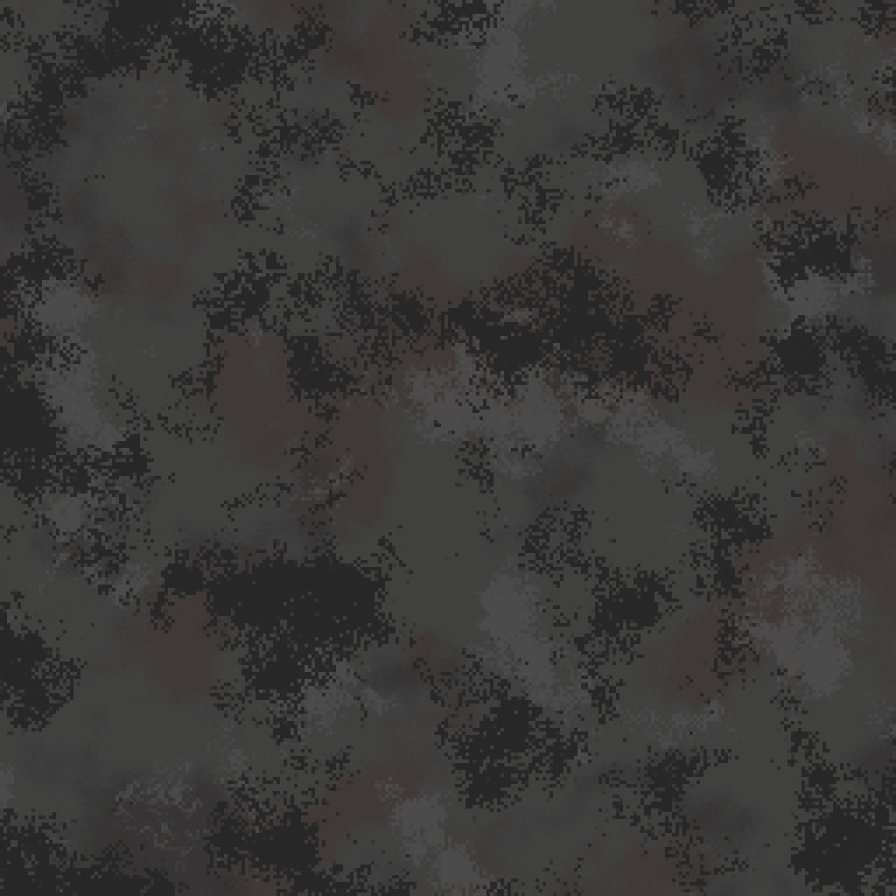
Reproduce this texture procedurally as a Shadertoy shader.

```glsl
// Draws charcoal stone with grainy soot blotches, faint rust stains and pale dusty specks.

const float CELLS = 256.0;          // square grains across the canvas
const float BLOTCH_SCALE = 6.5;     // soot blotches across the canvas
const float DUST_SCALE = 6.0;
const float STAIN_SCALE = 4.0;
const float SOOT_LEVEL = 0.225;     // higher gives less soot
const float DUST_LEVEL = 0.30;      // higher gives less dust
const float SOOT_GRAIN = 0.50;      // random scatter at blotch borders
const float DUST_GRAIN = 0.36;

const vec3 STONE = vec3(0.252, 0.250, 0.249);
const vec3 RUST  = vec3(0.246, 0.222, 0.215);
const vec3 SHADE = vec3(0.200, 0.194, 0.192);
const vec3 SOOT  = vec3(0.150, 0.149, 0.149);
const vec3 DUST  = vec3(0.305, 0.303, 0.302);

// Integer hash of a lattice point, from 0 to 1
float hash(vec2 p, float seed) {
    uvec3 q = uvec3(ivec3(vec3(p, seed)) + 4096);
    uint h = q.x * 1597334673U ^ q.y * 3812015801U ^ q.z * 2798796415U;
    h = (h ^ (h >> 16)) * 2246822519U;
    h = (h ^ (h >> 13)) * 3266489917U;
    return float((h ^ (h >> 16)) >> 8) / 16777216.0;
}

float cornerSlope(vec2 corner, vec2 offset, float seed) {
    float angle = 6.28318 * hash(corner, seed);
    return dot(vec2(cos(angle), sin(angle)), offset);
}

float gradientNoise(vec2 p, float seed) {
    vec2 i = floor(p), f = p - i;
    vec2 u = f * f * f * (f * (f * 6.0 - 15.0) + 10.0);
    vec2 e = vec2(1.0, 0.0);
    float low  = mix(cornerSlope(i, f, seed), cornerSlope(i + e.xy, f - e.xy, seed), u.x);
    float high = mix(cornerSlope(i + e.yx, f - e.yx, seed), cornerSlope(i + e.xx, f - e.xx, seed), u.x);
    return mix(low, high, u.y);
}

// Layered noise; roughness is the gain from one octave to the next
float fbm(vec2 p, float roughness, int octaves, float seed) {
    float sum = 0.0, weight = 1.0;
    for (int k = 0; k < octaves; k++) {
        sum += weight * gradientNoise(p, seed + float(k));
        p = mat2(1.6, 1.2, -1.2, 1.6) * p + 3.7;
        weight *= roughness;
    }
    return sum;
}

// Colour of one square grain
vec3 grainColor(vec2 cell) {
    vec2 uv = (cell + 0.5) / CELLS;
    float sootGrain = hash(cell, 1.0) - 0.5;
    float dustGrain = hash(cell, 2.0) - 0.5;

    // Soft stains under the grain
    float rust = fbm(uv * STAIN_SCALE, 0.6, 4, 10.0) + 0.12 * dustGrain;
    float shade = fbm(uv * STAIN_SCALE + 7.3, 0.6, 4, 20.0) + 0.12 * sootGrain;
    vec3 color = mix(STONE, RUST, smoothstep(-0.02, 0.32, rust));
    color = mix(color, SHADE, 0.8 * smoothstep(0.10, 0.55, shade));

    // Pale dust
    float dust = fbm(uv * DUST_SCALE + 2.1, 0.65, 4, 30.0) + DUST_GRAIN * dustGrain;
    color = mix(color, DUST, 0.85 * smoothstep(DUST_LEVEL - 0.06, DUST_LEVEL + 0.22, dust));

    // Hard-edged soot, broken up by the grain
    float soot = fbm(uv * BLOTCH_SCALE + 5.4, 0.65, 5, 40.0) + SOOT_GRAIN * sootGrain;
    return mix(color, SOOT, 0.95 * smoothstep(SOOT_LEVEL - 0.02, SOOT_LEVEL + 0.06, soot));
}

void mainImage(out vec4 fragColor, in vec2 fragCoord) {
    // Box filter over the grains that the pixel touches
    float pixel = CELLS / iResolution.y;
    vec2 p = fragCoord * pixel;
    vec2 lo = floor(p - 0.5 * pixel + 0.001);
    vec2 hi = floor(p + 0.5 * pixel - 0.001);
    vec2 t = clamp((p + 0.5 * pixel - hi) / pixel, 0.0, 1.0);

    vec3 bottom = mix(grainColor(lo), grainColor(vec2(hi.x, lo.y)), t.x);
    vec3 top = mix(grainColor(vec2(lo.x, hi.y)), grainColor(hi), t.x);
    fragColor = vec4(mix(bottom, top, t.y), 1.0);
}
```
